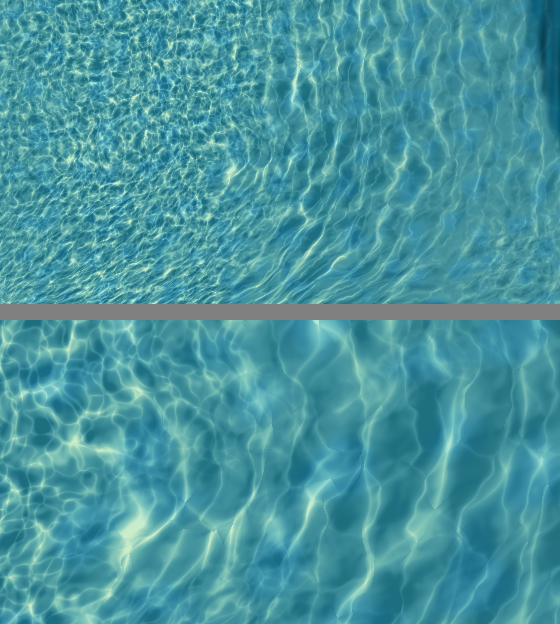
Top: the whole. Bottom: its middle third, enlarged.
Write a Shadertoy shader that draws this texture.

```glsl
#define FINE_CELLS vec2(27.0, 21.0)
#define STRAND_CELLS vec2(15.5, 6.5)
#define FINE_CONTRAST 0.50
#define STRAND_CONTRAST 0.72
#define BEND 1.15
#define DEEP vec3(0.11, 0.43, 0.50)
#define MID vec3(0.25, 0.57, 0.62)
#define PALE vec3(0.45, 0.74, 0.71)
#define GLINT vec3(0.78, 0.93, 0.80)
#define WALL vec3(0.03, 0.32, 0.41)

vec2 hash2(vec2 p) {
    vec3 q = fract(p.xyx * vec3(0.1031, 0.1030, 0.0973));
    q += dot(q, q.yzx + 33.33);
    return fract((q.xx + q.yz) * q.zy);
}

// Layered sines in golden-angle directions, roughly -1..1
float waves(vec2 p) {
    float sum = 0.0;
    for (int i = 0; i < 7; i++) {
        float k = float(i), angle = 2.4 * k;
        vec2 dir = vec2(cos(angle), sin(angle));
        sum += sin(dot(p, dir) * (1.0 + 0.23 * k) + 8.9 * k);
    }
    return sum / 2.6;
}

// Cellular noise: x = border distance, y = how much the border runs upright
vec2 cells(vec2 p) {
    vec2 id = floor(p), f = fract(p), near1 = vec2(9.0), near2 = vec2(9.0);
    float d1 = 9.0, d2 = 9.0;
    for (int j = -1; j <= 1; j++)
    for (int i = -1; i <= 1; i++) {
        vec2 g = vec2(i, j);
        vec2 r = g + 0.1 + 0.8 * hash2(id + g) - f;
        float d = length(r);
        if (d < d1) { d2 = d1; near2 = near1; d1 = d; near1 = r; }
        else if (d < d2) { d2 = d; near2 = r; }
    }
    return vec2(d2 - d1, abs(normalize(near2 - near1).x));
}

// Bright caustic lines, favouring upright ones
float strands(vec2 p) {
    vec2 c = cells(p);
    return exp(-6.0 * c.x) * mix(0.45, 1.0, c.y * c.y);
}

vec3 waterColor(float tone) {
    vec3 col = mix(DEEP, MID, smoothstep(0.04, 0.44, tone));
    col = mix(col, PALE, smoothstep(0.38, 0.76, tone));
    return mix(col, GLINT, smoothstep(0.68, 1.15, tone));
}

void mainImage(out vec4 fragColor, in vec2 fragCoord) {
    vec2 uv = fragCoord / iResolution.xy;
    vec2 p = fragCoord / iResolution.y;

    // Curved flow: upright above, leaning to the lower left below
    float low = max(0.55 - p.y, 0.0);
    vec2 flow = p;
    flow.x += BEND * low * low * (1.0 - 0.75 * smoothstep(0.55, 1.0, uv.x));
    flow += 0.013 * vec2(waves(p * 11.0), waves(p * 10.0 + 17.0));
    flow += 0.005 * vec2(waves(p * 43.0 + 5.0), waves(p * 39.0 + 31.0));

    float broad = waves(p * 5.0 + 3.0);
    float patches = waves(p * 13.0 + 40.0);

    // Fine mottled ripples: two cell sizes broken up by grain
    vec2 jitter = 0.004 * vec2(waves(p * 120.0), waves(p * 115.0 + 70.0));
    float ripple = exp(-4.5 * cells((flow + jitter) * FINE_CELLS).x);
    float crumbs = exp(-4.0 * cells((flow - jitter) * FINE_CELLS * 1.7 + 30.0).x);
    float grain = waves(flow * vec2(92.0, 74.0));
    float speckle = waves((flow + jitter) * vec2(150.0, 125.0) + 12.0);
    float fineTone = 0.43 + FINE_CONTRAST * (ripple - 0.32 + 0.75 * (crumbs - 0.36));
    fineTone += 0.16 * grain + 0.12 * speckle;
    fineTone = mix(0.43, fineTone, mix(0.72, 1.0, smoothstep(0.0, 0.2, uv.x)));

    // Long strands, wider and fainter to the right
    vec2 stretched = vec2(flow.x * (1.12 - 0.12 * flow.x), flow.y);
    float lines = strands(stretched * STRAND_CELLS + 50.0);
    float thinLines = strands((stretched + 0.5 * jitter) * STRAND_CELLS * vec2(1.8, 2.1) + 90.0);
    float swell = waves(flow * vec2(56.0, 27.0) + 9.0);
    float fade = mix(1.0, 0.62, smoothstep(0.5, 0.85, uv.x));
    float strandTone = (lines - 0.22) * (0.8 + 0.25 * patches) + 0.55 * (thinLines - 0.22);
    strandTone = STRAND_CONTRAST * strandTone + 0.15 * swell + 0.05 * grain + 0.045 * speckle;
    strandTone = 0.40 + fade * strandTone;

    // Fine ripples rule the left and return faintly in the right corner
    float toStrands = smoothstep(0.28, 0.60, uv.x + 0.06 * patches + 0.10 * (0.5 - uv.y));
    float corner = 0.45 * smoothstep(0.30, 0.06, length(p - vec2(1.72, 0.10)));
    float tone = mix(fineTone, strandTone, toStrands * (1.0 - corner));
    tone += 0.03 * broad + 0.03 * patches;

    // Greyer to the right, with small faint blue tints
    vec3 col = waterColor(tone);
    col = mix(col, vec3(0.38, 0.62, 0.63), 0.18 * smoothstep(0.5, 0.9, uv.x));
    float blue = smoothstep(-0.2, 1.2, waves(p * 31.0 + 60.0));
    col *= mix(vec3(1.02, 1.0, 0.99), vec3(0.88, 0.98, 1.05), blue);

    // Dark wall with a ragged edge, tapering down the right side
    float edge = 0.945 + 0.20 * pow(1.0 - uv.y, 1.7);
    edge += 0.006 * waves(p * vec2(60.0, 14.0)) + 0.003 * swell;
    float streaks = waves(p * vec2(110.0, 9.0) + 21.0);
    vec3 wall = WALL * (1.0 + 0.16 * streaks) + 0.06 * lines;
    col = mix(col, wall, 0.94 * smoothstep(-0.012, 0.014, uv.x - edge));

    fragColor = vec4(clamp(col, 0.0, 1.0), 1.0);
}
```
